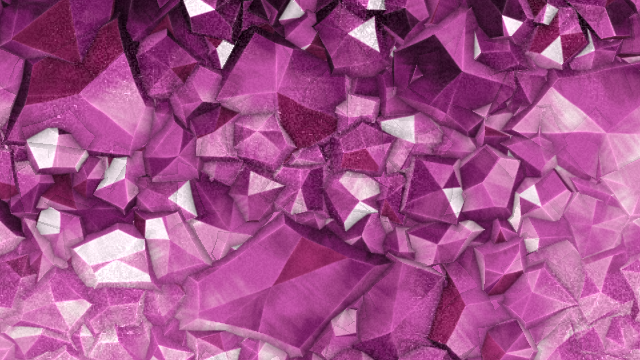
This texture is drawn by a Shadertoy shader. Its source:

```glsl
// A bed of amethyst crystals lit from below and from the right.
// Each crystal is a small height field of flat caps and steep sides; the
// highest crystal wins, and every facet gets its own tone and inner clouds.

struct Face { float height; vec2 slope; float id; };

float hash(vec2 p) {
    vec3 q = fract(p.xyx * 0.1031);
    q += dot(q, q.yzx + 33.33);
    return fract((q.x + q.y) * q.z);
}

float noise(vec2 p) {
    vec2 i = floor(p), f = fract(p);
    f = f * f * (3.0 - 2.0 * f);
    return mix(mix(hash(i), hash(i + vec2(1, 0)), f.x),
               mix(hash(i + vec2(0, 1)), hash(i + vec2(1, 1)), f.x), f.y);
}

float fbm(vec2 p) {
    float sum = 0.0, amp = 0.53;
    for (int i = 0; i < 4; i++) {
        sum += amp * noise(p);
        p = mat2(1.6, 1.2, -1.2, 1.6) * p + 7.3;
        amp *= 0.5;
    }
    return sum;
}

// Keeps the lowest two planes of one crystal
void addPlane(Face f, inout Face low, inout Face next) {
    if (f.height < low.height) { next = low; low = f; }
    else if (f.height < next.height) next = f;
}

void crystal(vec2 q, vec2 seed, out Face low, out Face next) {
    low = next = Face(1e3, vec2(0), 0.0);
    float turn = 6.283 * hash(seed + 3.7);
    for (int i = 0; i < 5; i++) {
        vec2 key = seed + float(i + 1) * vec2(17.3, 9.1);
        float angle = turn + 1.2566 * float(i) + 0.8 * hash(key);
        vec2 n = vec2(cos(angle), sin(angle));
        float tilt = 0.12 + 0.6 * hash(key + 31.7);
        float radius = 0.4 + 0.28 * hash(key + 57.1);
        float d = dot(n, q);
        addPlane(Face(-tilt * d, -tilt * n, hash(key + 71.9)), low, next);
        addPlane(Face(-tilt * radius - 2.6 * (d - radius), -2.6 * n, hash(key + 93.3)), low, next);
    }
}

float edgeDistance(Face a, Face b) {
    return abs(a.height - b.height) / max(length(a.slope - b.slope), 0.08);
}

// Tone ramp from shadow to milky highlight
vec3 amethyst(float t) {
    vec3 c = mix(vec3(0.16, 0.04, 0.13), vec3(0.27, 0.08, 0.22), smoothstep(-0.1, 0.07, t));
    c = mix(c, vec3(0.48, 0.12, 0.40), smoothstep(0.05, 0.20, t));
    c = mix(c, vec3(0.63, 0.25, 0.52), smoothstep(0.25, 0.40, t));
    c = mix(c, vec3(0.76, 0.32, 0.65), smoothstep(0.38, 0.52, t));
    c = mix(c, vec3(0.87, 0.56, 0.76), smoothstep(0.58, 0.80, t));
    return mix(c, vec3(0.96, 0.86, 0.90), smoothstep(0.83, 1.0, t));
}

vec3 faceColor(Face f, vec2 p, float light, float milk) {
    float steep = step(1.5, length(f.slope));
    vec2 along = normalize(f.slope + 1e-4);
    vec2 local = vec2(dot(p, along), dot(p, vec2(-along.y, along.x)));
    float clouds = fbm(p * 6.0 + f.id * 40.0) - 0.5;
    float streaks = noise(local * vec2(14.0, 110.0) + f.id * 90.0) - 0.5;
    float t = light + (f.id - 0.46) * mix(0.68, 0.28, milk) + 0.75 * clouds;
    t += 0.07 * streaks - 0.09 * steep;
    vec3 c = amethyst(t);
    // Wine-red depths and mirror-bright facets
    c = mix(c, vec3(0.52, 0.12, 0.32) * (0.9 + clouds), 0.75 * step(f.id, 0.07) * (1.0 - milk));
    vec3 mirror = vec3(0.95, 0.89, 0.93) + 0.2 * clouds + 0.06 * streaks;
    return mix(c, mirror, step(0.92, f.id) * (1.0 - steep));
}

void mainImage(out vec4 fragColor, in vec2 fragCoord) {
    vec2 uv = fragCoord / iResolution.xy;
    vec2 p = fragCoord / iResolution.y;
    float pixel = 1.0 / iResolution.y;

    // Broad light: dark top left, milky lower left and right edge
    float left = smoothstep(0.5, 0.0, uv.y) * smoothstep(0.6, 0.1, uv.x);
    float right = smoothstep(0.72, 1.0, uv.x) * smoothstep(0.98, 0.6, uv.y);
    float milk = clamp(left + right, 0.0, 1.0);
    float light = 0.5 + 0.27 * milk - 0.5 * smoothstep(0.66, 1.0, uv.y) * (1.0 - 0.6 * uv.x);

    // Union of large crystals and the small ones growing between them
    vec2 w = p + 0.008 * (vec2(noise(p * 13.0), noise(p * 13.0 + 40.0)) - 0.5);
    Face top = Face(-1e3, vec2(0), 0.0), ridge = top, other = top;
    for (int layer = 0; layer < 2; layer++) {
        float small = float(layer);
        float scale = mix(3.4, 7.6, small);
        vec2 cell = floor(w * scale);
        for (int k = 0; k < 25; k++) {
            vec2 seed = cell + vec2(k % 5 - 2, k / 5 - 2) + 50.0 + 83.0 * small;
            vec2 center = seed - 50.0 - 83.0 * small + 0.1 + 0.8 * vec2(hash(seed), hash(seed + 11.3));
            vec2 q = w * scale - center;
            if (dot(q, q) > 3.0) continue;
            Face a, b;
            crystal(q, seed, a, b);
            float lift = 0.6 * hash(seed + 23.9) / scale + small * (0.015 + 0.07 * milk);
            a.height = a.height / scale + lift;
            b.height = b.height / scale + lift;
            a.id *= mix(0.92, 1.0, small);
            b.id *= mix(0.92, 1.0, small);
            if (a.height > top.height) { other = top; top = a; ridge = b; }
            else if (a.height > other.height) other = a;
        }
    }

    // Facets blended over one pixel at the nearest edge
    float ridgeGap = edgeDistance(top, ridge), seamGap = edgeDistance(top, other);
    Face near = ridge;
    if (seamGap < ridgeGap) near = other;
    float blend = smoothstep(-1.2, 1.2, min(ridgeGap, seamGap) / pixel);
    vec3 color = mix(faceColor(near, p, light, milk), faceColor(top, p, light, milk), blend);

    // Shadowed seams, glinting ridges, frosty grain
    float wear = noise(p * 17.0 + 5.0);
    color *= 1.0 - 0.38 * (1.0 - 0.7 * milk) * exp(-seamGap / 0.014);
    color += vec3(0.24, 0.18, 0.22) * wear * exp(-ridgeGap / 0.0032);
    float frost = smoothstep(0.45, 0.75, fbm(p * 5.0 + 19.0));
    color += (noise(p * 270.0) - 0.5) * (0.06 + 0.16 * frost);
    color += 0.3 * frost * smoothstep(0.86, 1.0, noise(p * 150.0 + 8.0));
    fragColor = vec4(clamp(color, 0.0, 1.0), 1.0);
}
```
